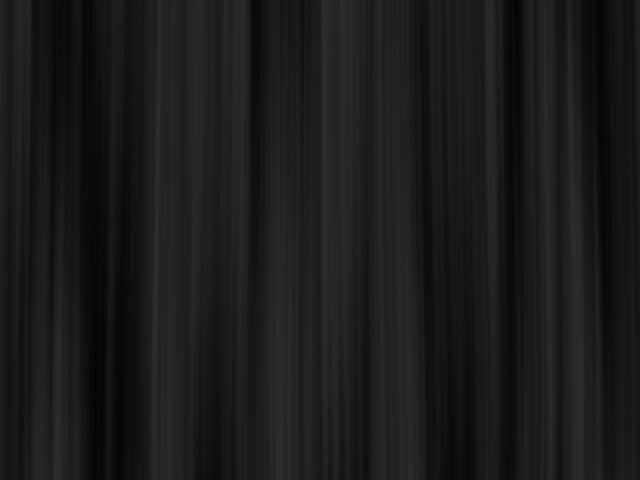
Write a Shadertoy shader that draws this texture.

```glsl
// Dark curtain of soft vertical streaks, near black to charcoal.
// Gradient noise is stretched along y and summed over octaves into folds;
// a tone curve sinks the troughs into black and fine fibres tint the rest.

const vec3 CHARCOAL = vec3(0.155);
const float TAU = 6.2831853;

// Integer hash of a lattice cell, giving a value in 0..1
float hash(ivec2 cell) {
    uint h = uint(cell.x) * 1597334677u ^ uint(cell.y) * 3812015801u;
    h = (h ^ (h >> 16)) * 2246822519u;
    h = (h ^ (h >> 13)) * 3266489917u;
    return float((h ^ (h >> 16)) >> 8) / 16777216.0;
}

// Pull of one lattice corner on a point at the given offset from it
float cornerPull(ivec2 corner, vec2 offset) {
    float angle = TAU * hash(corner);
    return dot(vec2(cos(angle), sin(angle)), offset);
}

float gradientNoise(vec2 p) {
    ivec2 cell = ivec2(floor(p));
    vec2 f = fract(p);
    vec2 blend = f * f * f * (f * (f * 6.0 - 15.0) + 10.0);
    float low = mix(cornerPull(cell, f),
                    cornerPull(cell + ivec2(1, 0), f - vec2(1, 0)), blend.x);
    float high = mix(cornerPull(cell + ivec2(0, 1), f - vec2(0, 1)),
                     cornerPull(cell + ivec2(1, 1), f - vec2(1, 1)), blend.x);
    return mix(low, high, blend.y);
}

// Octaves narrow quickly in x but keep their length in y
float streaks(vec2 p, vec2 frequency, int octaves, float gain) {
    float sum = 0.0;
    float weight = 1.0;
    for (int i = 0; i < octaves; i++) {
        vec2 shift = vec2(3.7, 7.31) * float(i + 1);
        sum += weight * gradientNoise(p * frequency + shift);
        frequency *= vec2(2.0, 1.05);
        weight *= gain;
    }
    return sum;
}

// Slow sideways drift that makes the folds lean a little
vec2 lean(vec2 p, float amount) {
    float drift = gradientNoise(p * vec2(1.5, 0.8) + 21.4);
    return vec2(p.x + amount * drift, p.y);
}

// Steep into the dark troughs, flattening on the lit folds
vec3 foldColour(float height, float darkest, float lightest) {
    return CHARCOAL * smoothstep(darkest, lightest, height);
}

void mainImage(out vec4 fragColor, in vec2 fragCoord) {
    vec2 p = lean(fragCoord / iResolution.y, 0.02);
    float folds = streaks(p, vec2(7.0, 0.5), 5, 0.66);
    float fibres = streaks(p + 5.3, vec2(32.0, 0.6), 3, 0.7);
    vec3 colour = foldColour(folds, -0.79, 0.52) * (1.0 + 0.27 * fibres);
    fragColor = vec4(colour, 1.0);
}
```
